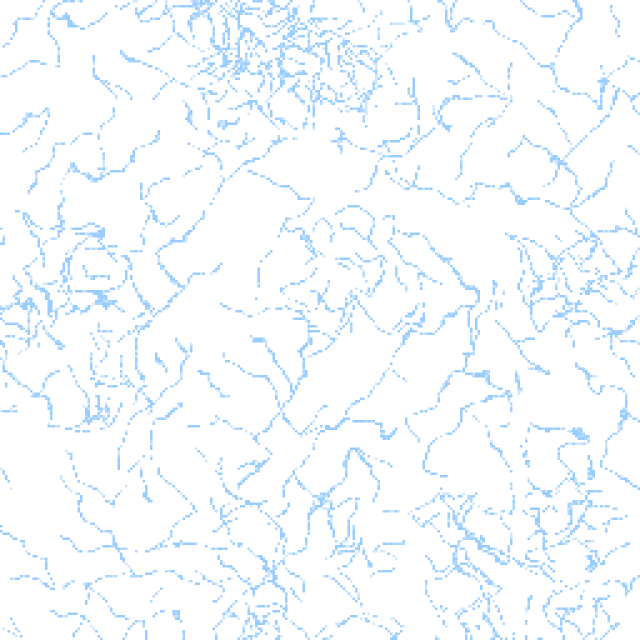
Give the GLSL for this pattern, as a Shadertoy shader.

```glsl
// Pale blue stream networks on white, drawn on a coarse raster.
// Jittered grid nodes each drain to one neighbour along a noisy flow field;
// three grid sizes give winding rivers, side streams and dense clumps of twigs.

const vec3 PAPER = vec3(1.0);
const vec3 WATER = vec3(0.6, 0.8, 1.0);
const float RASTER = 256.0; // raster cells per canvas height

float hash(vec2 p) {
    return fract(sin(dot(p, vec2(127.1, 311.7))) * 43758.5453);
}

vec2 hash2(vec2 p) {
    return vec2(hash(p), hash(p + 57.3));
}

float noise(vec2 p) {
    vec2 i = floor(p), f = fract(p);
    f = f * f * (3.0 - 2.0 * f);
    return mix(mix(hash(i), hash(i + vec2(1, 0)), f.x),
               mix(hash(i + vec2(0, 1)), hash(i + vec2(1, 1)), f.x), f.y);
}

vec2 noise2(vec2 p) {
    return vec2(noise(p), noise(p + 31.7)) - 0.5;
}

float segmentDistance(vec2 p, vec2 a, vec2 b) {
    vec2 ab = b - a;
    return length(p - a - ab * clamp(dot(p - a, ab) / dot(ab, ab), 0.0, 1.0));
}

vec2 node(vec2 cell, float seed) {
    return cell + 0.5 + 0.8 * (hash2(cell + seed) - 0.5);
}

// Patchy stream density with one rich spring area near the top
float streamDensity(vec2 p) {
    vec2 spring = p - vec2(0.42, 0.86);
    return 0.75 * noise(p * 5.5 + 8.0) + 0.45 * exp(-32.0 * dot(spring, spring));
}

// Distance to the streams of one grid; keep rises from gate.x to gate.y of density
float streamDistance(vec2 p, float count, vec2 gate, float maxKeep, float seed) {
    p *= count;
    vec2 home = floor(p);
    float nearest = 9.0;
    for (int y = -1; y <= 1; y++)
    for (int x = -1; x <= 1; x++) {
        vec2 cell = home + vec2(x, y);
        float keep = maxKeep * smoothstep(gate.x, gate.y, streamDensity(cell / count));
        if (hash(cell + seed + 11.9) > keep) continue;
        // Drain to one of the eight neighbours
        float angle = 7.0 * noise(cell / count * 3.0 + seed)
                    + 3.0 * (hash(cell + seed + 23.1) - 0.5);
        vec2 drain = cell + floor(1.2 * vec2(cos(angle), sin(angle)) + 0.5);
        nearest = min(nearest, segmentDistance(p, node(cell, seed), node(drain, seed)));
    }
    return nearest / count;
}

// Strength of the water in one raster cell
float waterCell(vec2 cell) {
    vec2 p = (cell + 0.5) / RASTER;
    p += 0.032 * noise2(p * 24.0) + 0.012 * noise2(p * 58.0);
    float d = streamDistance(p, 16.0, vec2(-1.0, 0.0), 0.9, 4.0);
    d = min(d, streamDistance(p, 28.0, vec2(0.22, 0.8), 0.7, 71.0));
    d = min(d, streamDistance(p, 46.0, vec2(0.48, 0.95), 0.75, 139.0));
    // Some cells run shallow and pale
    float shade = hash(cell + 3.3);
    float strength = shade < 0.22 ? 0.475 : shade < 0.44 ? 0.775 : 1.0;
    return strength * step(d * RASTER, 0.45);
}

void mainImage(out vec4 fragColor, in vec2 fragCoord) {
    // Box filter over the four raster cells around the pixel
    vec2 q = fragCoord / iResolution.y * RASTER;
    vec2 corner = floor(q - 0.5);
    vec2 w = clamp((q - corner - 1.0) * iResolution.y / RASTER + 0.5, 0.0, 1.0);
    float water = mix(
        mix(waterCell(corner), waterCell(corner + vec2(1, 0)), w.x),
        mix(waterCell(corner + vec2(0, 1)), waterCell(corner + vec2(1, 1)), w.x), w.y);
    fragColor = vec4(mix(PAPER, WATER, water), 1.0);
}
```
